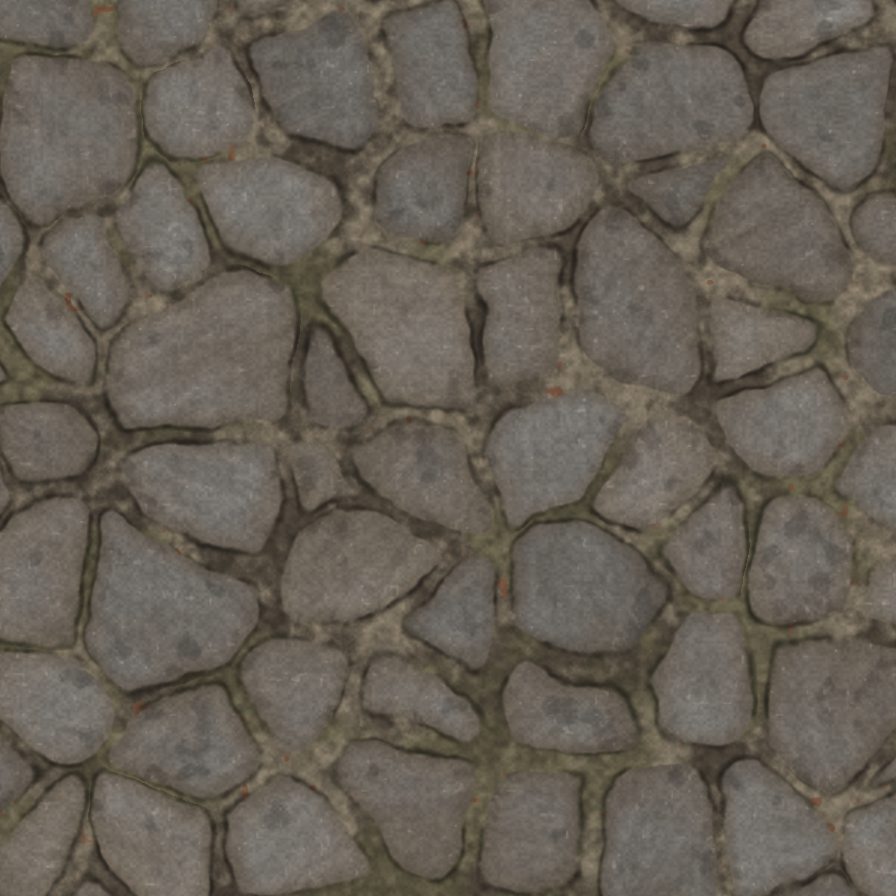
This texture is drawn by a three.js fragment shader. Its source:

```glsl
#define CELLS 7.3
#define JITTER 0.85
#define SIZE_SPREAD 0.45
#define CORNER_ROUNDING 0.055
#define JOINT_WIDTH 0.075
#define GRAIN 0.10
#define WARM_STONE vec3(0.455, 0.420, 0.378)
#define COOL_STONE vec3(0.430, 0.418, 0.402)
#define DIRT vec3(0.285, 0.255, 0.215)
#define SAND vec3(0.475, 0.435, 0.370)
#define MOSS vec3(0.350, 0.335, 0.245)
#define BRICK_CHIP vec3(0.46, 0.29, 0.21)

varying vec2 vUv;

float hash(vec2 p) {
  return fract(sin(dot(p, vec2(127.1, 311.7))) * 43758.5453);
}

vec2 hash2(vec2 p) {
  return vec2(hash(p), hash(p + 57.3));
}

float noise(vec2 p) {
  vec2 i = floor(p);
  vec2 f = fract(p);
  f = f * f * (3.0 - 2.0 * f);
  return mix(mix(hash(i), hash(i + vec2(1.0, 0.0)), f.x),
             mix(hash(i + vec2(0.0, 1.0)), hash(i + 1.0), f.x), f.y);
}

float fbm(vec2 p) {
  float sum = 0.0;
  float amp = 0.5;
  for (int i = 0; i < 5; i++) {
    sum += amp * noise(p);
    p = mat2(1.6, 1.2, -1.2, 1.6) * p + 13.7;
    amp *= 0.5;
  }
  return sum / 0.97;
}

// Site of a cell in xy, its weight in z
vec3 site(vec2 cell) {
  return vec3(cell + 0.5 + JITTER * (hash2(cell) - 0.5),
              SIZE_SPREAD * hash(cell + 91.7));
}

float power(vec2 p, vec3 s) {
  vec2 r = p - s.xy;
  return dot(r, r) - s.z;
}

// Weighted Voronoi: rounded distance to the cell border in x, cell id in yz
vec3 paving(vec2 p) {
  vec2 base = floor(p);
  vec2 id = base;
  float nearest = 1e3;
  for (int y = -2; y <= 2; y++) {
    for (int x = -2; x <= 2; x++) {
      vec2 cell = base + vec2(float(x), float(y));
      float w = power(p, site(cell));
      if (w < nearest) { nearest = w; id = cell; }
    }
  }
  vec3 own = site(id);
  float sum = 1e-9;
  for (int y = -2; y <= 2; y++) {
    for (int x = -2; x <= 2; x++) {
      vec2 cell = base + vec2(float(x), float(y));
      vec3 other = site(cell);
      float gap = length(other.xy - own.xy);
      if (gap > 0.001) {
        float d = (power(p, other) - nearest) / (2.0 * gap);
        sum += exp(-d / CORNER_ROUNDING);
      }
    }
  }
  return vec3(-CORNER_ROUNDING * log(sum), id);
}

vec3 stoneColor(vec2 p, vec2 id, float depth) {
  float angle = 6.2832 * hash(id + 3.1);
  vec2 axis = vec2(cos(angle), sin(angle));
  vec2 q = vec2(dot(p, axis), dot(p, vec2(-axis.y, axis.x)));
  float mottle = fbm(p * 2.2 + 17.0 * hash(id));
  float streak = fbm(q * vec2(4.0, 13.0) + id);
  float cool = hash(id + 8.3) * 0.7 + (mottle - 0.5) * 1.6 + 0.25 * smoothstep(0.0, 0.3, depth);
  vec3 col = mix(WARM_STONE, COOL_STONE, clamp(cool, 0.0, 1.0));
  col *= 0.94 + 0.14 * hash(id + 21.9);
  col *= 1.0 + 0.22 * (mottle - 0.5) + 0.20 * (streak - 0.5);
  // Worn pits, stained rim and pale flecks
  col *= 1.0 - 0.16 * smoothstep(0.62, 0.76, fbm(p * 4.0 + 41.0));
  float rim = 1.0 - smoothstep(0.0, 0.16, depth);
  col *= 1.0 - rim * vec3(0.10, 0.12, 0.15) * (0.4 + 1.2 * mottle);
  col += 0.07 * smoothstep(0.80, 0.95, noise(p * 21.0)) * smoothstep(0.4, 0.65, streak);
  return col;
}

vec3 jointColor(vec2 p) {
  float patches = fbm(p * 1.5 + 63.0);
  float grit = fbm(p * 7.0 + 29.0);
  vec3 col = mix(DIRT, SAND, smoothstep(0.38, 0.62, 0.55 * patches + 0.45 * grit));
  col = mix(col, MOSS, 0.65 * smoothstep(0.52, 0.68, fbm(p * 1.2 + 5.0)));
  col *= 0.84 + 0.32 * noise(p * 17.0);
  float chip = smoothstep(0.86, 0.93, noise(p * 9.0 + 77.0));
  return mix(col, BRICK_CHIP, 0.7 * chip * smoothstep(0.5, 0.6, patches));
}

void main() {
  vec2 p = vUv * CELLS;
  vec2 warp = vec2(fbm(p * 1.3), fbm(p * 1.3 + 31.0)) - 0.5;
  vec3 cell = paving(p + 0.32 * warp);
  float inset = JOINT_WIDTH * (0.55 + 0.9 * hash(cell.yz + 4.7));
  inset = max(0.02, inset + 0.16 * (fbm(p * 1.1 + 7.0) - 0.5));
  float depth = cell.x - inset;

  vec3 col = mix(jointColor(p), stoneColor(p, cell.yz, depth),
                 smoothstep(-0.014, 0.018, depth));

  // Broken dark crack along each stone
  float crack = (depth + 0.018) / 0.024;
  col *= 1.0 - 0.38 * exp(-crack * crack) * smoothstep(0.32, 0.62, fbm(p * 2.4 + 83.0));

  float grain = 0.6 * noise(vUv * 300.0) + 0.4 * noise(vUv * 140.0 + 9.0) - 0.5;
  gl_FragColor = vec4(col * (1.0 + 2.4 * GRAIN * grain), 1.0);
}
```
